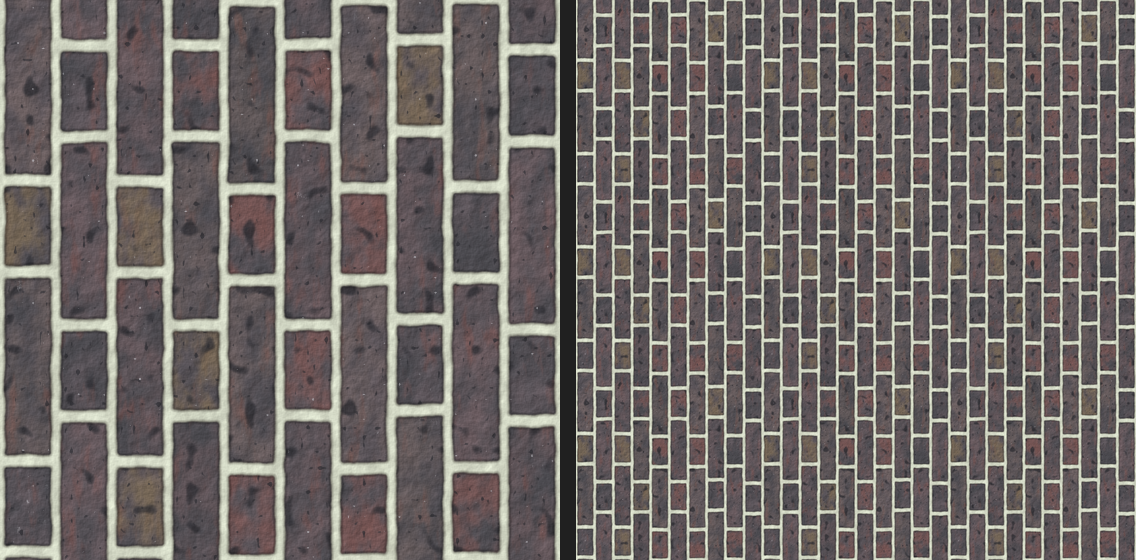
Left: one tile. Right: repeated 3 by 3.
Reproduce this texture procedurally as a Shadertoy shader.

```glsl
#define COLUMNS 10.0
#define PAIRS 2.0
#define SHORT_PART 0.326
#define JOINT_X 0.0090
#define JOINT_Y 0.0112
#define CORNER 0.005
#define WOBBLE 0.0035
#define SHIFT 0.045
#define SOFTNESS 0.0022
#define RELIEF 0.65

const vec3 SLATE = vec3(0.29, 0.285, 0.305);
const vec3 PLUM = vec3(0.41, 0.365, 0.385);
const vec3 CLAY = vec3(0.46, 0.32, 0.31);
const vec3 OCHRE = vec3(0.47, 0.41, 0.32);
const vec3 SOOT = vec3(0.17, 0.17, 0.19);
const vec3 MORTAR_DARK = vec3(0.52, 0.52, 0.47);
const vec3 MORTAR_LIGHT = vec3(0.83, 0.85, 0.775);

float hash(vec2 p) {
    vec3 q = fract(p.xyx * vec3(0.1031, 0.1030, 0.0973));
    q += dot(q, q.yzx + 33.33);
    return fract((q.x + q.y) * q.z);
}

float corner(vec2 cell, vec2 offset, vec2 period, float seed) {
    float angle = 6.2832 * hash(mod(cell, period) + seed);
    return dot(vec2(cos(angle), sin(angle)), offset);
}

// Gradient noise, about -1 to 1, that wraps over the unit square
float noise(vec2 uv, vec2 period, float seed) {
    vec2 p = uv * period, i = floor(p), f = p - i;
    vec2 u = f * f * f * (f * (f * 6.0 - 15.0) + 10.0);
    vec2 e = vec2(1.0, 0.0);
    float low = mix(corner(i, f, period, seed), corner(i + e, f - e, period, seed), u.x);
    float high = mix(corner(i + e.yx, f - e.yx, period, seed),
                     corner(i + 1.0, f - 1.0, period, seed), u.x);
    return 1.4 * mix(low, high, u.y);
}

float fbm(vec2 uv, vec2 period, float seed) {
    float sum = 0.0, amplitude = 0.55;
    for (int k = 0; k < 4; k++) {
        sum += amplitude * noise(uv, period, seed + float(k) * 7.3);
        period *= 2.0;
        amplitude *= 0.55;
    }
    return sum;
}

// Distance into the brick (negative in mortar); id = column, row, is long
float brickDistance(vec2 uv, out vec3 id) {
    vec2 p = uv + WOBBLE * vec2(fbm(uv, vec2(10.0, 14.0), 3.0), fbm(uv, vec2(16.0, 10.0), 5.0));
    float x = p.x * COLUMNS;
    float column = mod(floor(x), COLUMNS);
    float shift = 0.016 + 0.5 * mod(column, 2.0) + SHIFT * (hash(vec2(column, 4.0)) - 0.5);
    float y = p.y * PAIRS - shift;
    float fx = fract(x), fy = fract(y);
    float isLong = step(SHORT_PART, fy);
    id = vec3(column, mod(floor(y), PAIRS), isLong);

    float toSide = min(fx, 1.0 - fx) / COLUMNS;
    float toEnd = mix(min(fy, SHORT_PART - fy), min(fy - SHORT_PART, 1.0 - fy), isLong) / PAIRS;
    vec2 q = vec2(JOINT_X - toSide, JOINT_Y - toEnd) + CORNER;
    float d = CORNER - length(max(q, 0.0)) - min(max(q.x, q.y), 0.0);
    return d + 0.0022 * fbm(uv, vec2(30.0), 11.0);
}

vec3 brickColor(vec2 uv, vec3 id) {
    float seed = 1.0 + id.x * 3.0 + id.y * 37.0 + id.z * 71.0;
    float pick = hash(vec2(seed, 2.7)), tone = hash(vec2(seed, 9.1));
    float blotch = fbm(uv, vec2(16.0, 12.0), seed);
    float streak = fbm(uv, vec2(26.0, 9.0), seed + 5.0);
    vec3 color = mix(SLATE, PLUM, clamp(0.25 + 0.5 * tone + 0.9 * blotch, 0.0, 1.0));

    // Short bricks take stronger tints, long ones only streaks
    vec3 tint = pick > 0.55 ? OCHRE : CLAY;
    float strength = mix(0.75 * step(0.3, tone), 0.15, id.z);
    color = mix(color, CLAY, 0.65 * smoothstep(0.1, 0.6, streak));
    color = mix(color, tint, strength * smoothstep(-0.5, 0.4, blotch + 0.5 * streak));

    // Soot stains, pits and pale flecks
    color = mix(color, SOOT, 0.75 * smoothstep(0.38, 0.7, noise(uv, vec2(28.0), seed + 3.0)));
    color = mix(color, SOOT, 0.7 * smoothstep(0.5, 0.75, noise(uv, vec2(90.0, 70.0), seed)));
    float fleck = smoothstep(0.68, 0.9, noise(uv, vec2(110.0), seed + 8.0));
    float chalk = smoothstep(0.3, 0.7, fbm(uv, vec2(70.0, 50.0), 21.0))
                * smoothstep(0.35, 0.7, noise(uv, vec2(7.0), 23.0));
    return mix(color, vec3(0.72, 0.72, 0.74), max(0.6 * fleck, 0.6 * chalk));
}

vec3 mortarColor(vec2 uv, float d) {
    float body = smoothstep(-0.001, 0.0065, -d);
    float grain = fbm(uv, vec2(34.0, 26.0), 31.0);
    return mix(MORTAR_DARK, MORTAR_LIGHT, clamp(body + 0.35 * grain, 0.0, 1.15));
}

void mainImage(out vec4 fragColor, in vec2 fragCoord) {
    vec2 uv = fragCoord / iResolution.xy;
    vec3 id;
    float d = brickDistance(uv, id);
    float edge = max(SOFTNESS, 1.0 / iResolution.y);
    float inBrick = smoothstep(-edge, edge, d);

    // Shadowed rim of each brick
    vec3 brick = brickColor(uv, id) * mix(0.68, 1.0, smoothstep(0.0, 0.006, d));
    vec3 color = mix(mortarColor(uv, d), brick, inBrick);

    // Rough surface lit from the upper left
    vec2 toLight = vec2(-0.0016, 0.0016);
    float slope = fbm(uv, vec2(36.0), 41.0) - fbm(uv + toLight, vec2(36.0), 41.0);
    color *= 1.0 + RELIEF * mix(0.4, 1.0, inBrick) * slope;
    fragColor = vec4(clamp(color, 0.0, 1.0), 1.0);
}
```
